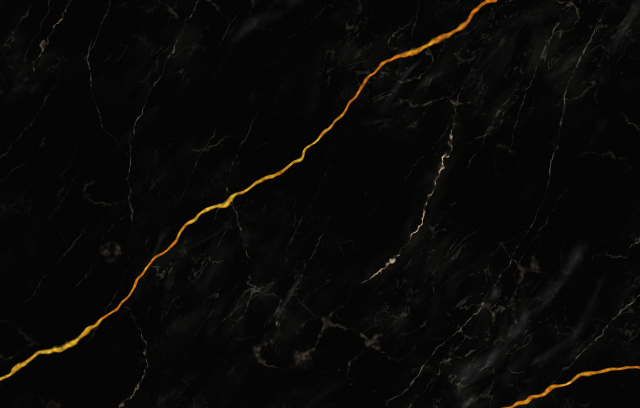
A WebGL 1 fragment shader for this texture:

```glsl
precision highp float;
uniform vec2 u_resolution;

vec2 hash2(vec2 p) {
  p = vec2(dot(p, vec2(127.1, 311.7)), dot(p, vec2(269.5, 183.3)));
  return fract(sin(p) * 43758.54);
}

// Gradient noise, about -0.7 to 0.7
float corner(vec2 cell, vec2 f, vec2 o) {
  return dot(hash2(cell + o) * 2.0 - 1.0, f - o);
}

float noise(vec2 p) {
  vec2 i = floor(p), f = fract(p);
  vec2 u = f * f * f * (f * (f * 6.0 - 15.0) + 10.0);
  float low = mix(corner(i, f, vec2(0, 0)), corner(i, f, vec2(1, 0)), u.x);
  float high = mix(corner(i, f, vec2(0, 1)), corner(i, f, vec2(1, 1)), u.x);
  return mix(low, high, u.y);
}

float fbm(vec2 p) {
  float sum = 0.0, amp = 1.0;
  for (int i = 0; i < 5; i++) {
    sum += amp * noise(p);
    p = mat2(1.6, 1.2, -1.2, 1.6) * p + 7.3;
    amp *= 0.55;
  }
  return sum;
}

vec2 noise2(vec2 p) {
  return vec2(noise(p), noise(p + 31.7));
}

// Bowed line from a to b that tapers out at both ends
float vein(vec2 p, vec2 a, vec2 b, float bow, float width) {
  float len = length(b - a);
  vec2 dir = (b - a) / len, q = p - a;
  float t = dot(q, dir) / len;
  float d = abs(dir.x * q.y - dir.y * q.x - bow * 4.0 * t * (1.0 - t));
  float ends = smoothstep(0.0, 0.15, t) * (1.0 - smoothstep(0.85, 1.0, t));
  return ends * (1.0 - smoothstep(0.0, width + 1.0 / u_resolution.y, d));
}

// Distance to the long gold vein, and to its return at lower right
float goldDistance(vec2 p) {
  float wave = 0.03 * cos(13.4 * (p.x - 0.23));
  float main = (p.y - 0.038 - 0.82 * p.x + wave) * 0.77;
  float rest = p.y - 0.09 + 0.8 * pow(1.58 - p.x, 2.0);
  return p.x > 1.215 ? abs(rest) * 0.92 : abs(main);
}

void main() {
  float px = 1.0 / u_resolution.y;
  vec2 p = gl_FragCoord.xy * px;
  vec2 bent = p + 0.025 * noise2(p * 6.0) + 0.01 * noise2(p * 24.0) + 0.006 * noise2(p * 65.0);
  vec2 jagged = bent + 0.014 * noise2(p * 42.0) + 0.006 * noise2(p * 100.0);

  // Black stone with smoky patches and streaks along the diagonal
  vec2 along = vec2(dot(p, vec2(0.62, 0.78)), dot(p, vec2(-0.78, 0.62)));
  float patches = smoothstep(-0.25, 0.5, fbm(p * 2.6 + 4.0));
  float smoke = smoothstep(-0.3, 0.8, fbm(along * vec2(9.0, 17.0) + noise2(p * 6.0)));
  float streak = smoothstep(0.25, 0.7, fbm(along * vec2(4.5, 19.0) + 19.0 + noise2(p * 5.0)));
  vec3 color = vec3(0.018, 0.018, 0.017);
  color += vec3(0.08, 0.08, 0.074) * patches * smoke;
  color += vec3(0.13, 0.132, 0.13) * streak * (0.1 + 0.9 * patches);

  // Fine web of fibres inside the smoky patches
  float fibre = abs(fbm(along * vec2(6.0, 12.0) + 40.0 + 0.6 * noise2(p * 9.0)));
  float broken = smoothstep(-0.2, 0.4, noise(p * 19.0) + 0.8 * noise(p * 85.0));
  color += vec3(0.16, 0.155, 0.135) * (1.0 - smoothstep(0.0, 0.06, fibre)) * patches * broken;

  // Wide grey bands
  float cloud = max(0.45 + 1.1 * fbm(along * vec2(14.0, 36.0)), 0.0);
  float band = vein(bent, vec2(1.08, 0.03), vec2(1.45, 0.43), -0.03, 0.024);
  band += 0.7 * vein(bent, vec2(0.55, 0.89), vec2(0.75, 1.03), 0.0, 0.022);
  color += vec3(0.14, 0.14, 0.145) * band * cloud;

  // Scattered hairline veins, mostly steep diagonals
  float hairs = 0.0;
  for (int i = 0; i < 44; i++) {
    vec2 place = hash2(vec2(float(i), 3.0)), shape = hash2(vec2(float(i), 17.0));
    float angle = mix(0.5, 1.3, shape.x);
    vec2 start = place * vec2(1.6, 1.1) - 0.12;
    vec2 end = start + mix(0.12, 0.45, shape.y) * vec2(cos(angle), sin(angle));
    hairs += mix(0.2, 0.6, shape.x) * vein(bent, start, end, 0.03 * (place.x - 0.5), 0.0006);
  }

  // Long fracture lines
  hairs += vein(bent, vec2(0.31, 0.63), vec2(0.52, 1.03), 0.02, 0.001);
  hairs += vein(bent, vec2(0.32, 0.43), vec2(0.315, 0.69), 0.0, 0.001);
  hairs += vein(bent, vec2(0.23, 0.92), vec2(0.32, 0.62), -0.05, 0.001);
  hairs += vein(bent, vec2(1.34, 0.48), vec2(1.51, 1.06), 0.03, 0.001);
  hairs += vein(bent, vec2(0.92, -0.02), vec2(1.36, 0.57), -0.04, 0.001);
  hairs += vein(bent, vec2(1.30, 0.0), vec2(1.62, 0.34), 0.0, 0.001);
  color += vec3(0.26, 0.245, 0.215) * min(hairs, 1.3) * (0.12 + 0.88 * broken);

  // Pale crinkled cracks, a faint halo and a sparse net of small cracks
  vec2 top = vec2(1.12, 0.77), foot = vec2(0.87, 0.29);
  float crack = vein(jagged, foot, top, -0.06, 0.0022);
  crack += 0.8 * vein(jagged, vec2(0.08, 0.80), vec2(0.21, 1.05), 0.015, 0.002);
  crack += 0.5 * vein(jagged, vec2(0.24, -0.04), vec2(0.30, 0.27), -0.09, 0.0016);
  crack += 0.4 * vein(jagged, vec2(0.54, 0.59), vec2(0.61, 0.34), 0.0, 0.0012);
  float net = 1.0 - smoothstep(0.0, 0.035, abs(noise(jagged * 8.0 + 3.0)));
  crack += 0.3 * net * smoothstep(0.05, 0.3, noise(p * 3.5 + 12.0));
  color += vec3(0.06, 0.057, 0.05) * vein(bent, foot, top, -0.06, 0.04) * cloud;
  color += vec3(0.70, 0.59, 0.47) * crack * (0.12 + 0.88 * broken);

  // Faint specks and fine grain
  float speck = smoothstep(0.35, 0.55, noise(p * 62.0)) * smoothstep(0.1, 0.4, noise(p * 8.0 + 5.0));
  color += 0.09 * speck + 0.014 * noise(p * 190.0);

  // Gold vein with uneven width and orange to yellow tint
  vec2 goldPoint = p + 0.026 * noise2(p * 9.0 + 2.0) + 0.012 * noise2(p * 30.0);
  float halfWidth = 0.0037 + 0.0014 * noise(p * 16.0) + 0.0015 * noise(p * 80.0);
  float tint = smoothstep(-0.3, 0.35, noise(p * 4.5 + 9.0) + 0.5 * noise(p * 60.0));
  vec3 gold = mix(vec3(0.84, 0.45, 0.08), vec3(0.90, 0.70, 0.16), tint);
  gold *= 0.9 + 0.5 * noise(p * 95.0);
  color = mix(color, gold, 1.0 - smoothstep(halfWidth - px, halfWidth + px, goldDistance(goldPoint)));
  gl_FragColor = vec4(max(color, 0.0), 1.0);
}
```
